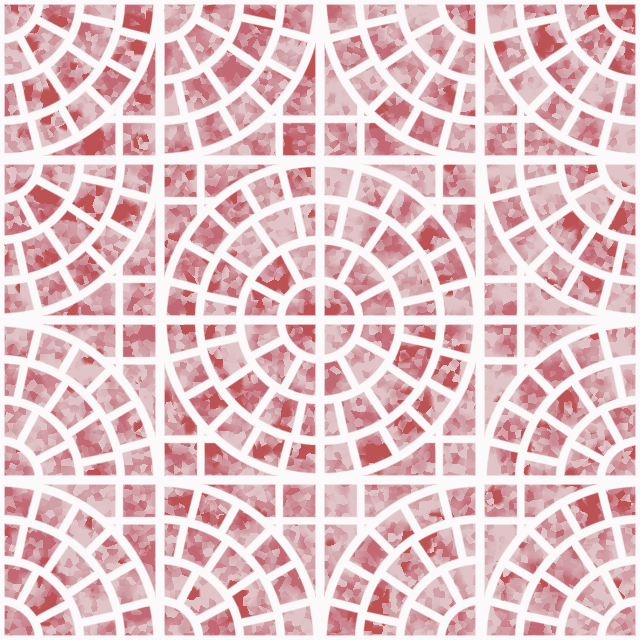
A Shadertoy shader for this pattern:

```glsl
// Paving of four by four square tiles with quarter-circle cobbles in mottled pink stone.

float hash(vec2 p) {
    vec3 q = fract(p.xyx * 0.1031);
    q += dot(q, q.yzx + 33.33);
    return fract((q.x + q.y) * q.z);
}

float noise(vec2 p) {
    vec2 i = floor(p), f = fract(p);
    f = f * f * (3.0 - 2.0 * f);
    return mix(mix(hash(i), hash(i + vec2(1, 0)), f.x),
               mix(hash(i + vec2(0, 1)), hash(i + vec2(1, 1)), f.x), f.y);
}

// Value of the nearest scattered grain
float grain(vec2 p) {
    vec2 base = floor(p);
    float nearest = 9.0, value = 0.0;
    for (int y = -1; y <= 1; y++)
        for (int x = -1; x <= 1; x++) {
            vec2 cell = base + vec2(x, y);
            vec2 d = cell + vec2(hash(cell + 7.3), hash(cell + 41.9)) - p;
            if (dot(d, d) < nearest) {
                nearest = dot(d, d);
                value = hash(cell + 90.7);
            }
        }
    return value;
}

// Distance to the grout in tile units, and a random shade for each stone
float groutDistance(vec2 f, vec2 tile, out float shade) {
    float r = length(f);
    float angle = degrees(atan(f.y, f.x)) - 45.0;
    vec2 border = min(f, 1.0 - f);
    float d = min(border.x, border.y) - 0.029;

    // Concentric joints
    float ring = 0.0;
    for (int k = 1; k <= 4; k++) {
        float radius = min(0.255 * float(k) - 0.01, 0.985);
        d = min(d, abs(r - radius) - 0.027);
        ring += step(radius, r);
    }

    // Radial joints within the rings, a small square beyond them
    float sector = 0.0;
    if (ring > 3.5) {
        vec2 side = abs(f - 0.745);
        d = min(d, min(side.x, side.y) - 0.024);
        sector = step(0.745, f.x) + 2.0 * step(0.745, f.y);
    } else if (ring > 0.5) {
        float stride = ring < 1.5 ? 34.0 : ring < 2.5 ? 22.0 : 15.3;
        float turn = angle / stride + (ring < 2.5 ? 0.5 : 0.0);
        float offset = (turn - floor(turn + 0.5)) * stride;
        d = min(d, r * abs(sin(radians(offset))) - 0.026);
        sector = floor(turn);
    }
    shade = hash(tile * 17.0 + vec2(ring * 5.0, sector + 30.0));
    return d;
}

vec3 stoneColor(vec2 uv, float shade) {
    float coarse = noise(uv * 24.0 + 3.0);
    float speck = grain(uv * 92.0);
    float tone = 0.4 * speck + 0.3 * noise(uv * 52.0 + 19.0)
               + 0.3 * coarse + 0.2 * (shade - 0.5);
    vec3 color = mix(vec3(0.88, 0.77, 0.78), vec3(0.82, 0.62, 0.65), smoothstep(0.32, 0.53, tone));
    color = mix(color, vec3(0.80, 0.52, 0.56), smoothstep(0.53, 0.64, tone));
    color = mix(color, vec3(0.76, 0.41, 0.46), smoothstep(0.63, 0.74, tone));

    // Rusty red patches
    float rust = 0.7 * noise(uv * 27.0 + 57.0) + 0.3 * grain(uv * 75.0 + 11.0) + 0.12 * (shade - 0.5);
    return mix(color, vec3(0.74, 0.32, 0.33), smoothstep(0.69, 0.79, rust));
}

void mainImage(out vec4 fragColor, in vec2 fragCoord) {
    vec2 uv = fragCoord / iResolution.xy;

    // Middle tiles meet in a full circle; the others turn to the outer corners
    vec2 q = abs(uv - 0.5) * 4.0;
    vec2 f = fract(q);
    if (max(q.x, q.y) >= 1.0) f = 1.0 - f;

    float shade;
    float d = groutDistance(f, floor(uv * 4.0), shade);
    float soft = max(0.006, 3.0 / iResolution.y);
    vec3 color = mix(vec3(0.985, 0.975, 0.975), stoneColor(uv, shade), smoothstep(-soft, soft, d));
    fragColor = vec4(color, 1.0);
}
```
